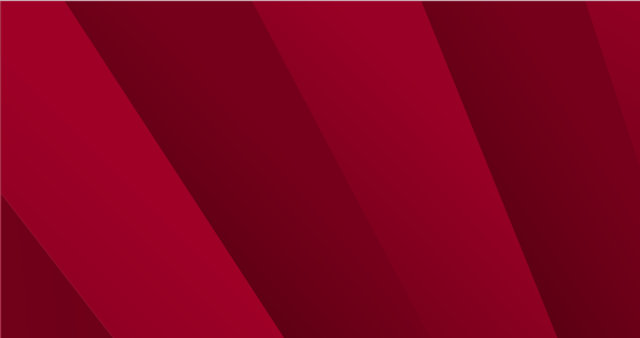
Write a Shadertoy shader that draws this background.

```glsl
// Crimson fan of slanted bands, alternately bright and dark, under a thin pale rim.
// Each edge is a straight line from the bottom to the top of the canvas; each band
// carries a diagonal shade that brightens to the upper right up to a ceiling.

const int EDGES = 5;

// Edge positions as fractions of the width, with one virtual edge at each end
const float EDGE_TOP[7] = float[7](-0.600, -0.233, 0.100, 0.393, 0.6576, 0.914, 1.160);
const float EDGE_BOTTOM[7] = float[7](-0.300, 0.177, 0.444, 0.672, 0.871, 1.088, 1.280);

// Red level per band: base, gain across the band, gain towards the top, ceiling
const vec4 BAND_SHADE[6] = vec4[6](
    vec4(0.470, -0.040, 0.030, 0.470),
    vec4(0.565, 0.055, 0.030, 0.620),
    vec4(0.372, 0.085, 0.055, 0.462),
    vec4(0.475, 0.075, 0.085, 0.600),
    vec4(0.362, 0.085, 0.055, 0.462),
    vec4(0.430, 0.040, 0.125, 0.570));

// Rim colours and width; widths are fractions of the height
const vec3 TOP_RIM_COLOR = vec3(0.80, 0.66, 0.70);
const vec3 LEFT_RIM_COLOR = vec3(0.66, 0.20, 0.29);
const float RIM_WIDTH = 0.0037;
const vec3 GLINT_COLOR = vec3(0.04, 0.04, 0.04);
const float GLINT_WIDTH = 0.0025;

float edgeX(int i, float y) {
    return mix(EDGE_BOTTOM[i], EDGE_TOP[i], y);
}

// Signed distance to an edge in units of the height, positive on its right
float edgeDistance(int i, vec2 uv, float aspect) {
    float slope = (EDGE_TOP[i] - EDGE_BOTTOM[i]) * aspect;
    return (uv.x - edgeX(i, uv.y)) * aspect / sqrt(1.0 + slope * slope);
}

// Deep crimson whose blue share follows its red level
vec3 crimson(float level) {
    return vec3(level, 0.0, 0.29 * level - 0.03);
}

vec3 bandColor(int band, vec2 uv) {
    float left = edgeX(band, uv.y);
    float right = edgeX(band + 1, uv.y);
    float across = clamp((uv.x - left) / (right - left), 0.0, 1.0);
    vec4 shade = BAND_SHADE[band];
    return crimson(min(dot(shade.xyz, vec3(1.0, across, uv.y)), shade.w));
}

// Coverage of a rim, given the distance from its side of the canvas
float rimCover(float inset, float pixel) {
    return 1.0 - smoothstep(-0.5 * pixel, 0.5 * pixel, inset - RIM_WIDTH);
}

void mainImage(out vec4 fragColor, in vec2 fragCoord) {
    vec2 uv = fragCoord / iResolution.xy;
    float aspect = iResolution.x / iResolution.y;
    float pixel = 1.0 / iResolution.y;

    // Bands, laid from left to right with smooth edges
    vec3 color = bandColor(0, uv);
    for (int i = 1; i <= EDGES; i++) {
        float cover = smoothstep(-0.7 * pixel, 0.7 * pixel, edgeDistance(i, uv, aspect));
        color = mix(color, bandColor(i, uv), cover);
    }

    // Faint glint along the lower left edge
    float glint = edgeDistance(1, uv, aspect) / GLINT_WIDTH;
    color += GLINT_COLOR * exp(-glint * glint);

    // Pale rims on the left and top sides
    color = mix(color, LEFT_RIM_COLOR, rimCover(uv.x * aspect, pixel));
    color = mix(color, TOP_RIM_COLOR, rimCover(1.0 - uv.y, pixel));

    fragColor = vec4(color, 1.0);
}
```
